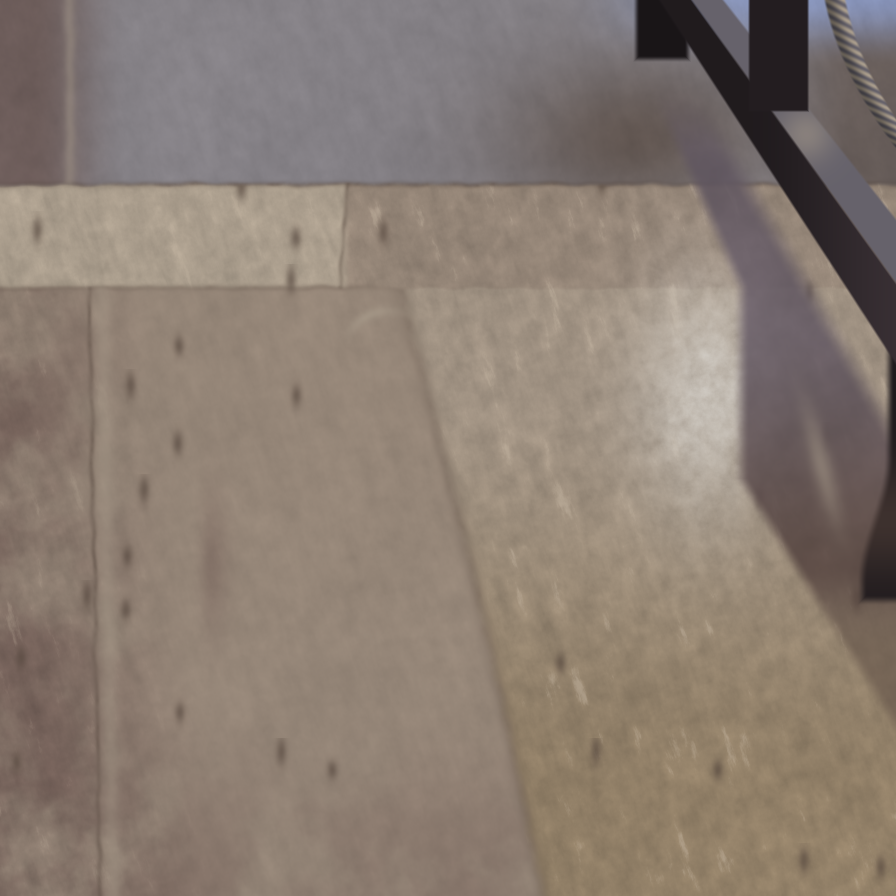
Write a Shadertoy shader that draws this texture.

```glsl
// Worn stone floor slabs with a dark bench frame, its shadow, a hose and a window glare.
const vec3 STONE = vec3(.585, .525, .47);
const vec3 PALE = vec3(.665, .615, .55);
const vec3 OCHRE = vec3(.57, .5, .405);
const vec3 SLATE = vec3(.52, .505, .525);
const vec3 STAIN = vec3(.4, .32, .3);
const vec3 UMBER = vec3(.33, .275, .24);
const vec3 SHADOW = vec3(.39, .35, .39);
const vec3 SKY = vec3(.56, .63, .82);
const vec3 GLARE = vec3(.83, .815, .79);
const vec3 METAL = vec3(.125, .105, .115);
const vec3 STEEL = vec3(.4, .385, .42);
const float TOP_JOINT = .794, LOW_JOINT = .679, GRAIN = .13;

vec2 hash2(vec2 p) {
    vec3 q = fract(p.xyx * vec3(.1031, .103, .0973));
    q += dot(q, q.yzx + 33.33);
    return fract((q.xx + q.yz) * q.zy);
}

float corner(vec2 i, vec2 f, vec2 o) { return dot(hash2(i + o) * 2. - 1., f - o); }
float gradNoise(vec2 p) {
    vec2 i = floor(p), f = p - i, u = f * f * (3. - 2. * f), o = vec2(1, 0);
    return mix(mix(corner(i, f, o.yy), corner(i, f, o.xy), u.x),
               mix(corner(i, f, o.yx), corner(i, f, o.xx), u.x), u.y);
}

float fbm(vec2 p) {
    float sum = 0., amp = .6;
    for (int i = 0; i < 5; i++) {
        sum += amp * gradNoise(p);
        p = mat2(1.6, 1.2, -1.2, 1.6) * p + 7.3;
        amp *= .58;
    }
    return sum;
}

// Soft step, ridge, elliptical spot, signed side of a line, box mask
float soft(float d, float w) { return smoothstep(-w, w, d); }
float ridge(float d, float w) { return exp(-d * d / (w * w)); }
float spot(vec2 p, vec2 c, vec2 r) { vec2 q = (p - c) / r; return exp(-dot(q, q)); }
float side(vec2 p, vec2 a, vec2 b) { vec2 d = normalize(b - a); return dot(p - a, vec2(-d.y, d.x)); }
float box(vec2 p, vec2 lo, vec2 hi, float w) { vec2 d = min(p - lo, hi - p); return soft(min(d.x, d.y), w); }

vec3 floorColor(vec2 p) {
    float cloud = fbm(p * 7.), fine = fbm(p * 42. + 9.);
    float streak = fbm(vec2((p.x + .3 * p.y) * 52., p.y * 15.));
    vec2 w = p + .004 * vec2(gradNoise(p * 35.), gradNoise(p * 35. + 40.));
    float diagX = .605 - .19 * p.y - .065 * p.y * p.y, leftX = .112 - .018 * p.y;
    float upper = soft(w.y - TOP_JOINT, .003);
    float band = soft(w.y - LOW_JOINT, .003) * (1. - upper);
    float lower = 1. - upper - band, right = soft(w.x - diagX, .008) * lower;
    // Slab tones
    vec3 col = mix(STONE, mix(OCHRE, mix(STONE, PALE, .5), soft(p.y - .34, .24)), right);
    col = mix(col, mix(PALE, STONE, soft(w.x - .387, .006)), band);
    col = mix(col, SLATE, upper);
    col = mix(col, UMBER, .72 * upper * spot(p, vec2(.71, .845), vec2(.15, .09)));
    col = mix(col, UMBER, .6 * upper * soft(p.x - .9, .06));
    col = mix(col, SKY, .8 * soft(p.y - .965, .04) * soft(p.x - .74, .12));
    // Stains
    float blotch = soft(cloud + .04, .22);
    float worn = lower * (1. - smoothstep(.05, .27, p.x + .12 * p.y));
    col = mix(col, STAIN, worn * (.12 + .6 * blotch));
    col = mix(col, STAIN, .75 * upper * (1. - soft(w.x - .09, .055)));
    col = mix(col, STAIN, .35 * blotch * (1. - smoothstep(0., .24, p.y)) * (1. - right));
    col = mix(col, STAIN, .38 * spot(p, vec2(.236, .37), vec2(.018, .075)) * soft(p.x - .222, .014));
    // Grain, pale scratches and specks
    float rough = .45 + .5 * (right + band + worn);
    col *= 1. + GRAIN * (.65 * cloud + rough * (1.3 * fine + streak));
    float scratch = smoothstep(.2, .48, streak + .25 * fine);
    col = mix(col, PALE * 1.12, .5 * scratch * (right + band + .6 * worn));
    vec2 cell = floor(p * 17.), h = hash2(cell + 3.);
    float speck = spot(fract(p * 17.), .25 + .5 * h, vec2(.1, .15 + .12 * h.y));
    col = mix(col, UMBER, .6 * speck * step(.86, hash2(cell + 71.).x) * (1. - upper));
    // Joints, their pale rims and a curved scrape
    float lines = .6 * ridge(w.y - TOP_JOINT, .0035);
    lines += .4 * ridge(w.y - LOW_JOINT, .0035) * (1. - soft(p.x - .42, .05));
    lines += .55 * band * ridge(w.x - .38 - .07 * (p.y - LOW_JOINT), .003);
    lines += .65 * lower * ridge(w.x - leftX, .003);
    lines += .42 * lower * ridge(w.x - diagX, .008);
    col = mix(col, UMBER, clamp(lines * (.55 + .9 * fine), 0., .8));
    float rim = lower * ridge(w.x - leftX - .014, .01) + upper * ridge(w.x - .078, .006);
    col = mix(col, PALE, .38 * rim);
    float arc = ridge(length(p - vec2(.435, .6)) - .053, .006);
    col = mix(col, PALE, .6 * arc * spot(p, vec2(.41, .648), vec2(.035, .022)));
    // Window glare, then the bench shadow
    col = mix(col, GLARE, spot(p, vec2(.79, .56), vec2(.075, .13)) * (.72 + .6 * fine));
    float shadeX = .827 - .443 * max(p.y - .68, 0.) + .63 * max(.466 - p.y, 0.);
    float shade = soft(p.x - shadeX, .01);
    float under = 1. - soft(side(p, vec2(.79, .87), vec2(1, .51)), .015);
    float nearFloor = 1. - soft(p.y - .32, .05);
    col = mix(col, UMBER * 1.15, .6 * shade * nearFloor);
    float benchShade = shade * under * (1. - nearFloor) * (1. - soft(p.y - .86, .05));
    vec3 shadeTone = mix(STAIN * .85, SHADOW, soft(p.y - .5, .15));
    col = mix(col, shadeTone * (1. + .25 * cloud), .86 * benchShade);
    float gleam = ridge(p.x - .912 + .25 * (p.y - .5), .012) * ridge(p.y - .48, .06);
    return mix(col, PALE, .5 * gleam);
}

void mainImage(out vec4 fragColor, in vec2 fragCoord) {
    vec2 p = fragCoord / iResolution.xy;
    float aa = max(1. / iResolution.y, .0018), t = 1. - p.y;
    vec3 col = floorColor(p);
    // Braided hose
    float d = (p.x - .932 - .2 * t - 1.7 * t * t) * .88;
    float braid = .5 + .5 * sin((p.y + .7 * d) * 520.);
    col = mix(col, mix(STEEL, PALE, braid) * (1. - .4 * soft(-d, .008)), soft(.01 - abs(d), aa));
    // Legs and sloping rail
    col = mix(col, METAL * .8, box(p, vec2(.71, .934), vec2(.768, 1.1), .004));
    float foot = box(p, vec2(.992 - .03 * soft(.42 - p.y, .07), .33), vec2(1.1, .62), .006);
    col = mix(col, mix(METAL, STAIN * .6, ridge(p.y - .42, .06)), foot);
    float outer = soft(side(p, vec2(.736, 1), vec2(1, .594)), aa);
    float crest = soft(side(p, vec2(.772, 1), vec2(1, .684)), aa);
    float back = soft(side(p, vec2(.807, 1), vec2(1, .755)), aa);
    col = mix(col, mix(STEEL, PALE, .5 * spot(p, vec2(.9, .85), vec2(.03))), crest * (1. - back));
    col = mix(col, METAL * (1. + .8 * soft(p.x - .93, .1)), outer * (1. - crest));
    col = mix(col, METAL * 1.1, box(p, vec2(.836, .876), vec2(.902, 1.1), aa));
    fragColor = vec4(clamp(col, 0., 1.), 1.);
}
```
